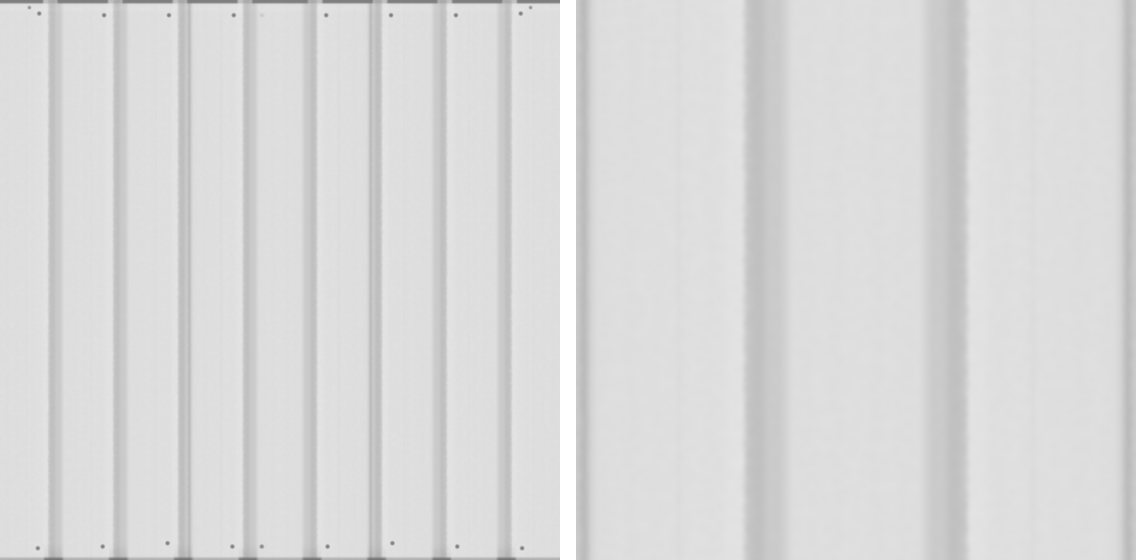
Left, the full canvas; right, a detail of the centre.
A Shadertoy shader for this texture:

```glsl
// Painted sheet-metal wall: eight vertical ribs mirrored about the centre line,
// with wide soft grooves, lit outer edges, end trims and two rows of screws.
// Grooves and screws repeat along the folded x axis; the grain is cellular noise.

const vec3 PANEL = vec3(0.872, 0.872, 0.873);
const vec3 GROOVE = vec3(0.794, 0.794, 0.795);
const vec3 CREASE = vec3(0.752, 0.748, 0.752);
const vec3 DARK_CREASE = vec3(0.690, 0.687, 0.690);
const vec3 TRIM = vec3(0.48);
const vec3 SCREW = vec3(0.42);
const float PITCH = 0.1158;         // distance between ribs
const float FIRST_GROOVE = 0.0556;  // reference line of the innermost groove
const float FIRST_SCREW = 0.0825;   // innermost screw
const float LAST = 3.0;             // highest rib index on each side
const float OUTER = 0.0108;         // crisp groove edge, away from the centre
const float INNER = -0.0140;        // soft groove edge, towards the centre
const float TOP_ROW = 0.9728;
const float BOTTOM_ROW = 0.0240;
const float SCREW_RADIUS = 0.0042;
const float GRAIN_CELLS = 130.0;
const float GRAIN = 0.010;
const float BAY_SLOPE = 0.010;      // brightness drop across each flat

float hash(vec2 p) {
    p = fract(p * vec2(0.1031, 0.1137));
    p += dot(p, p.yx + 33.33);
    return fract((p.x + p.y) * p.x * 17.0);
}

// Distance to the nearest jittered cell point
float cellular(vec2 p) {
    vec2 cell = floor(p), f = fract(p);
    float nearest = 2.0;
    for (int y = -1; y <= 1; y++)
    for (int x = -1; x <= 1; x++) {
        vec2 o = vec2(x, y);
        vec2 q = cell + o + 300.0;
        vec2 site = o + vec2(hash(q), hash(q + 57.0)) - f;
        nearest = min(nearest, length(site));
    }
    return nearest;
}

// Soft-edged interval
float band(float x, float lo, float hi, float soft) {
    return smoothstep(lo - soft, lo + soft, x) * (1.0 - smoothstep(hi - soft, hi + soft, x));
}

// Coverage of a round spot
float spot(vec2 p, vec2 centre, float radius, float aa) {
    return 1.0 - smoothstep(radius * 0.2, radius + aa, length(p - centre));
}

// Dark head of a screw with a faint pale rim
vec3 addScrew(vec3 base, vec2 p, vec2 centre, float aa) {
    vec3 rimmed = base + 0.012 * spot(p, centre, 2.2 * SCREW_RADIUS, aa);
    return mix(rimmed, SCREW, 0.85 * spot(p, centre, SCREW_RADIUS, aa));
}

void mainImage(out vec4 fragColor, in vec2 fragCoord) {
    vec2 uv = fragCoord / iResolution.xy;
    float aa = 1.0 / iResolution.y;
    float s = abs(uv.x - 0.5);
    float grain = cellular(uv * GRAIN_CELLS) - 0.48;

    // Position within the nearest groove; positive d faces outwards
    float rib = clamp(round((s - FIRST_GROOVE) / PITCH), 0.0, LAST);
    float d = s - FIRST_GROOVE - rib * PITCH + 0.0009 * grain;
    float second = 1.0 - step(0.5, abs(rib - 1.0));

    // Flats dim gently outwards and carry one faint pressed line each
    float bay = fract((s - FIRST_GROOVE) / PITCH);
    vec3 col = PANEL + BAY_SLOPE * (0.5 - bay);
    col += 0.0012 * (sin(s * 263.0 + 1.7) + sin(s * 410.0));
    float pressed = s - 0.1055 - PITCH * round((s - 0.1055) / PITCH);
    col -= 0.012 * band(pressed, -0.001, 0.001, 0.0022);

    // Lit lip, then the groove: crisp outside, fading towards the centre
    col += 0.010 * band(d, OUTER, OUTER + 0.011, 0.004);
    float outside = 1.0 - smoothstep(OUTER - 0.0032, OUTER + 0.0028, d);
    float inside = smoothstep(INNER - 0.0055, INNER + 0.0055, d);
    col = mix(col, GROOVE, inside * outside);

    // Darker core, and a sharper inner crease on the second rib
    float core = band(d, -0.0015, 0.0080, 0.0040);
    float innerCrease = band(d, -0.0115, -0.0075, 0.0032);
    col = mix(col, CREASE, core * mix(0.85, 1.0, second));
    col = mix(col, DARK_CREASE, 0.65 * innerCrease * second);
    col += GRAIN * grain;

    // Trims: dark above the flats, darker below the ribs
    float ribTop = band(d, -0.006, 0.020, 0.003);
    float ribFoot = band(d, -0.015, 0.018, 0.004);
    float topTrim = smoothstep(0.9915, 0.9965, uv.y);
    float footTrim = 1.0 - smoothstep(0.001, 0.0075, uv.y);
    col = mix(col, TRIM, topTrim * mix(0.95, 0.32, ribTop));
    col += 0.010 * band(uv.y, 0.980, 0.989, 0.004);
    col = mix(col, TRIM, footTrim * mix(0.45, 0.90, ribFoot));
    col -= 0.05 * ribFoot * (1.0 - smoothstep(0.0, 0.035, uv.y));

    // One screw beside each rib at both ends
    vec2 p = vec2(s, uv.y);
    float k = clamp(round((s - FIRST_SCREW) / PITCH), 0.0, LAST);
    float x = FIRST_SCREW + k * PITCH;
    float rise = 0.003 * step(2.5, k);
    float lift = 0.006 * (1.0 - step(0.5, abs(k - 1.0)));
    col = addScrew(col, p, vec2(x, TOP_ROW + rise), aa);
    col = addScrew(col, p, vec2(x + 0.0025, BOTTOM_ROW + lift - rise), aa);

    // Spare screw, its faint upper trace, and small outer nicks
    vec2 spare = vec2(0.4675, BOTTOM_ROW);
    col = mix(col, SCREW, 0.75 * spot(uv, spare, SCREW_RADIUS, aa));
    col = mix(col, SCREW, 0.15 * spot(uv, vec2(spare.x, TOP_ROW), SCREW_RADIUS, aa));
    col = mix(col, SCREW, 0.65 * spot(p, vec2(0.4475, 0.9865), 0.0033, aa));

    fragColor = vec4(clamp(col, 0.0, 1.0), 1.0);
}
```
